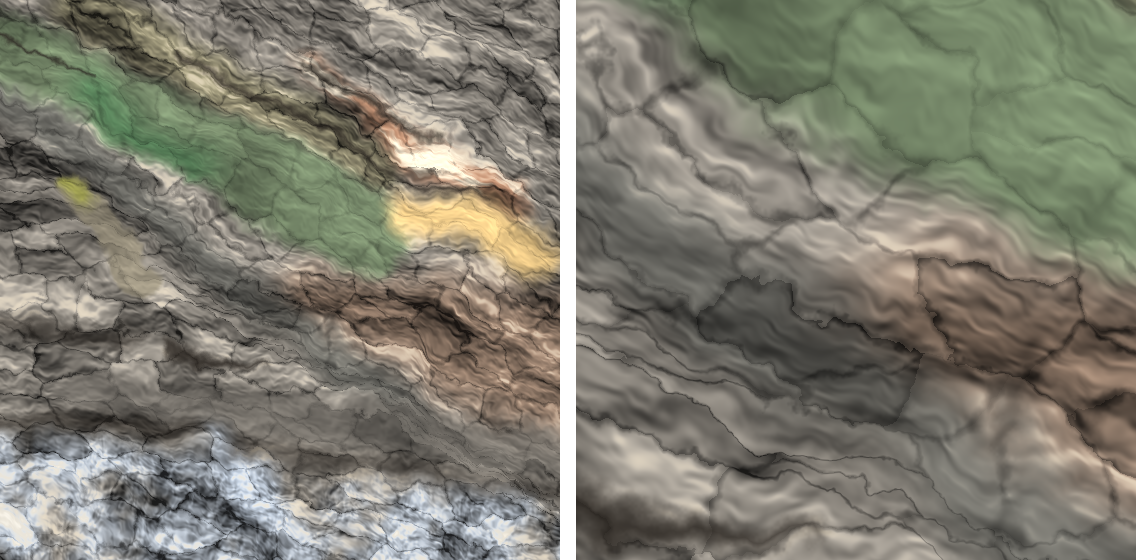
Left: the whole. Right: its middle third, enlarged.
A three.js fragment shader for this texture:

```glsl
// Weathered, foliated rock face with a green mineral seam, ochre and rust veins.
// Stretched noise gives embossed strata, cells give broken shards, and tapered
// bands with noisy borders lay the mineral colours, ledges and fissures on top.
varying vec2 vUv;

const vec3 GREY = vec3(0.51, 0.49, 0.46);
const vec3 SLATE = vec3(0.37, 0.37, 0.35);
const vec3 CREAM = vec3(0.88, 0.83, 0.74);
const vec3 OLIVE = vec3(0.49, 0.47, 0.38);
const vec3 SAGE = vec3(0.46, 0.53, 0.41);
const vec3 EMERALD = vec3(0.30, 0.50, 0.33);
const vec3 OCHRE = vec3(0.87, 0.74, 0.50);
const vec3 RUST = vec3(0.60, 0.43, 0.33);
const vec3 UMBER = vec3(0.50, 0.42, 0.36);
const vec3 TAN = vec3(0.56, 0.53, 0.46);
const vec3 LICHEN = vec3(0.66, 0.66, 0.34);
const vec3 ICE = vec3(0.60, 0.64, 0.69);
const vec3 SHADOW = vec3(0.17, 0.15, 0.13);

float hash(vec2 p) {
  vec3 q = fract(vec3(p.xyx) * 0.1031);
  q += dot(q, q.yzx + 33.33);
  return fract((q.x + q.y) * q.z);
}

float noise(vec2 p) {
  vec2 i = floor(p), f = fract(p);
  f = f * f * (3.0 - 2.0 * f);
  return mix(mix(hash(i), hash(i + vec2(1, 0)), f.x),
             mix(hash(i + vec2(0, 1)), hash(i + vec2(1, 1)), f.x), f.y);
}

float fbm(vec2 p) {
  float sum = 0.0, amp = 0.5;
  for (int i = 0; i < 5; i++) {
    sum += amp * noise(p);
    p = p * 2.03 + 17.7;
    amp *= 0.56;
  }
  return sum / 1.07;
}

vec2 rotate(vec2 p, float a) {
  return vec2(cos(a) * p.x + sin(a) * p.y, cos(a) * p.y - sin(a) * p.x);
}

// Cell pattern: x is the gap to the nearest border, y a random tone per cell.
vec2 shards(vec2 p) {
  vec2 base = floor(p);
  float near = 9.0, next = 9.0, tone = 0.0;
  for (int j = -1; j <= 1; j++)
    for (int i = -1; i <= 1; i++) {
      vec2 cell = base + vec2(i, j);
      float d = length(cell + vec2(hash(cell), hash(cell + 51.3)) - p);
      if (d < near) { next = near; near = d; tone = hash(cell + 7.9); }
      else next = min(next, d);
    }
  return vec2(next - near, tone);
}

// Embossed layers running along an angle, lit from the upper left.
float strata(vec2 p, float angle, vec2 scale, float gain) {
  vec2 lift = vec2(-0.003, 0.006);
  float h = fbm(rotate(p, angle) * scale);
  float lit = h - fbm(rotate(p + lift, angle) * scale);
  return 0.8 * (h - 0.5) + gain * lit;
}

// Soft band from a to b whose half width runs from w.x to w.y.
float band(vec2 p, vec2 a, vec2 b, vec2 w, float soft) {
  vec2 ab = b - a;
  float t = clamp(dot(p - a, ab) / dot(ab, ab), 0.0, 1.0);
  float d = length(p - a - ab * t) - mix(w.x, w.y, t);
  return 1.0 - smoothstep(-soft, soft, d);
}

void main() {
  vec2 uv = vUv;
  vec2 warp = vec2(fbm(uv * 7.0), fbm(uv * 7.0 + 40.0)) - 0.5;
  vec2 p = uv + 0.07 * warp;
  vec2 edge = p + 0.025 * (vec2(fbm(uv * 32.0), fbm(uv * 32.0 + 9.0)) - 0.5);

  // Mineral bands and smooth ledges
  float seam = band(edge, vec2(-0.05, 0.95), vec2(0.66, 0.59), vec2(0.055, 0.08), 0.022);
  float ochre = band(edge, vec2(0.74, 0.63), vec2(0.95, 0.54), vec2(0.035, 0.05), 0.03);
  float slate = band(edge, vec2(-0.02, 0.86), vec2(0.74, 0.25), vec2(0.035, 0.03), 0.025);
  float ledge = band(edge, vec2(0.16, 0.31), vec2(1.05, 0.19), vec2(0.03, 0.045), 0.02);
  float wedge = band(edge, vec2(0.12, 0.66), vec2(0.25, 0.50), vec2(0.03, 0.035), 0.008);
  float rust = band(edge, vec2(0.55, 0.89), vec2(0.90, 0.63), vec2(0.015, 0.035), 0.025);
  float low = smoothstep(-0.04, 0.04, 0.68 - 0.58 * edge.x - edge.y);
  float foot = smoothstep(0.27, 0.20, edge.y + 0.12 * edge.x);

  // Relief: steep strata above, flatter slabs and coarse rubble below
  float tone = mix(strata(p, -0.54, vec2(6.0, 17.0), 2.2),
                   strata(p, -0.24, vec2(6.0, 13.0), 2.0), low);
  tone = mix(tone, 1.2 * strata(p, -0.85, vec2(9.0, 14.0), 2.2), foot);
  vec2 rubble = shards(rotate(edge, mix(-0.54, -0.3, low)) * vec2(11.0, 22.0));
  tone += 0.20 * (rubble.y - 0.5) - 0.16 * (1.0 - smoothstep(0.0, 0.12, rubble.x));
  float calm = max(max(seam, ochre), max(ledge, wedge));
  tone *= 1.0 - 0.62 * max(calm, 0.55 * slate);

  // Mineral colours
  vec3 color = mix(GREY, OLIVE, band(edge, vec2(0.15, 0.98), vec2(0.68, 0.71), vec2(0.05), 0.03));
  color = mix(color, UMBER, band(edge, vec2(0.55, 0.47), vec2(1.0, 0.34), vec2(0.05, 0.13), 0.06));
  color = mix(color, ICE, 0.8 * foot * smoothstep(0.42, 0.6, fbm(uv * 5.0 + 3.0)));
  color = mix(color, ICE, 0.8 * band(edge, vec2(0.38, 0.24), vec2(0.52, 0.0), vec2(0.015, 0.07), 0.03));
  color = mix(color, SLATE, 0.85 * slate);
  color = mix(color, mix(RUST, CREAM, smoothstep(0.42, 0.65, fbm(rotate(p, -0.6) * vec2(8.0, 45.0)))), 0.85 * rust);
  color = mix(color, SAGE, seam);
  color = mix(color, EMERALD, 0.85 * seam * band(edge, vec2(0.16, 0.82), vec2(0.34, 0.69), vec2(0.03), 0.06));
  color = mix(color, OCHRE, ochre);
  color = mix(color, GREY * 0.96, 0.8 * ledge);
  color = mix(color, TAN, wedge);
  color = mix(color, LICHEN, wedge * band(edge, vec2(0.10, 0.69), vec2(0.14, 0.65), vec2(0.02), 0.02));

  // Fissures and overhang shadows
  float dark = band(edge, vec2(0.0, 0.945), vec2(0.16, 0.855), vec2(0.004, 0.002), 0.005);
  dark = max(dark, band(edge, vec2(0.54, 0.89), vec2(0.79, 0.75), vec2(0.006, 0.004), 0.009));
  dark = max(dark, band(edge, vec2(0.32, 0.91), vec2(0.88, 0.62), vec2(0.007, 0.003), 0.01));
  dark = max(dark, band(edge, vec2(0.30, 0.37), vec2(0.48, 0.35), vec2(0.013, 0.003), 0.01));
  dark = max(dark, 0.7 * band(edge, vec2(0.43, 0.21), vec2(1.0, 0.13), vec2(0.02, 0.01), 0.025));
  dark = max(dark, 0.7 * band(edge, vec2(0.0, 0.26), vec2(0.35, 0.24), vec2(0.015), 0.02));
  dark = max(dark, 0.7 * band(edge, vec2(0.0, 0.44), vec2(0.24, 0.39), vec2(0.018, 0.01), 0.02));

  // Shade, then bleach the raised edges
  color *= max(0.2, 1.0 + 2.1 * tone);
  color = mix(color, CREAM, 0.7 * smoothstep(0.14, 0.36, tone));
  color = mix(color, SHADOW, 0.8 * dark);
  gl_FragColor = vec4(clamp(color, 0.0, 1.0), 1.0);
}
```
